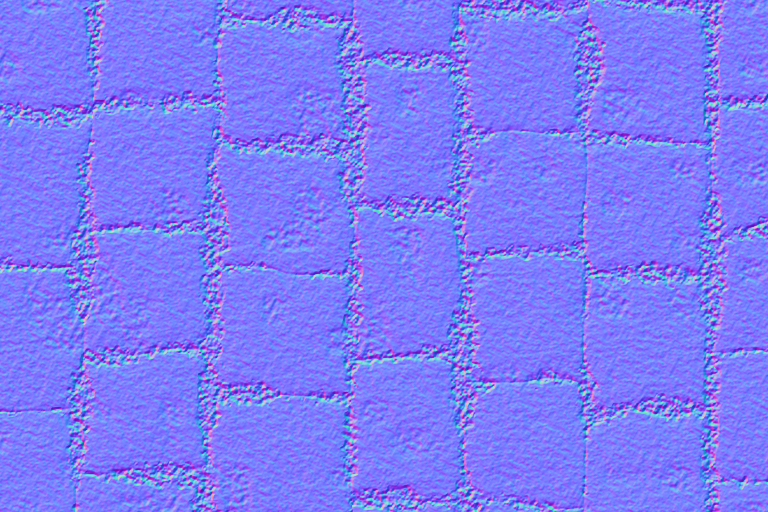
Give the GLSL for this texture map, as a Shadertoy shader.

```glsl
// Tangent-space normal map of worn paving stones in staggered columns with rubble joints.

float hash(vec2 p) {
    vec3 q = fract(vec3(p.xyx) * 0.1031);
    q += dot(q, q.yzx + 33.33);
    return fract((q.x + q.y) * q.z);
}

float noise(vec2 p) {
    vec2 i = floor(p), f = fract(p);
    f = f * f * f * (f * (f * 6.0 - 15.0) + 10.0);
    return mix(mix(hash(i), hash(i + vec2(1, 0)), f.x),
               mix(hash(i + vec2(0, 1)), hash(i + vec2(1, 1)), f.x), f.y);
}

// Column edges: x at the top and at the bottom of the canvas.
const vec2 EDGES[6] = vec2[6](
    vec2(0.184, 0.147), vec2(0.432, 0.400), vec2(0.691, 0.685),
    vec2(0.900, 0.914), vec2(1.148, 1.141), vec2(1.389, 1.391));

// Rows of each column: depth of the first joint and spacing.
const vec2 ROWS[7] = vec2[7](
    vec2(0.225, 0.287), vec2(0.207, 0.240), vec2(0.283, 0.245), vec2(0.121, 0.287),
    vec2(0.016, 0.242), vec2(0.010, 0.265), vec2(0.197, 0.248));

// Returns distance to the joint centre line (x) and to the ragged rubble border (y).
vec2 jointDistance(vec2 p) {
    float depth = 1.0 - p.y;
    float centre = 1.0, border = 1.0;
    int column = 0;
    float left = -0.08;

    // Vertical joints
    for (int i = 0; i < 6; i++) {
        float id = float(i) * 7.3 + 2.0;
        float edge = mix(EDGES[i].x, EDGES[i].y, depth)
                   + 0.014 * (noise(vec2(id, depth * 9.0)) - 0.5);
        float d = abs(p.x - edge);
        float halfWidth = mix(-0.007, 0.025, noise(vec2(id + 40.0, depth * 9.0)));
        centre = min(centre, d);
        border = min(border, d - halfWidth);
        if (p.x > edge) {
            column = i + 1;
            left = edge;
        }
    }

    // Horizontal joints, each tilted and bent a little
    vec2 row = ROWS[column];
    float joint = floor((depth - row.x) / row.y + 0.5);
    vec2 id = vec2(float(column) * 13.0, joint * 5.0 + 70.0);
    float across = p.x - left - 0.12;
    float bend = 0.18 * (hash(id) - 0.5) * across
               + 0.022 * (noise(id + vec2(p.x * 12.0, 0.5)) - 0.5);
    float d = abs(depth - row.x - joint * row.y - bend);
    float halfWidth = mix(-0.010, 0.024, noise(id + vec2(p.x * 14.0, 2.5)));
    return vec2(min(centre, d), min(border, d - halfWidth));
}

float surfaceHeight(vec2 p) {
    vec2 joint = jointDistance(p);
    float border = joint.y + 0.016 * (noise(p * 105.0) - 0.5);
    float rubble = 1.0 - smoothstep(-0.005, 0.008, border);

    // Stone grain with a few small pitted patches
    vec2 slanted = mat2(0.88, 0.47, -0.47, 0.88) * p;
    float grain = 0.0018 * noise(slanted * vec2(95, 130))
                + 0.0011 * noise(slanted.yx * vec2(240, 210) + 9.0)
                + 0.0015 * noise(p * 16.0);
    float pitted = smoothstep(0.66, 0.9, noise(p * 15.0 + 31.0));
    grain -= 0.004 * pitted * noise(slanted * 120.0 + 5.0);

    // Loose chips filling the joints
    float chips = 0.010 * noise(slanted * 120.0 + 17.0)
                + 0.004 * noise(p * 220.0 + 3.0);

    float crack = 0.0011 * exp(-pow(joint.x / 0.003, 2.0));
    float rounding = 0.0018 * exp(-max(joint.y, 0.0) / 0.02);
    return mix(grain, chips - 0.0085, rubble) - crack - rounding;
}

void mainImage(out vec4 fragColor, in vec2 fragCoord) {
    vec2 p = fragCoord / iResolution.y;

    // Central differences of the height give the slope
    vec2 e = vec2(0.0012, 0.0);
    vec2 slope = vec2(surfaceHeight(p + e.xy) - surfaceHeight(p - e.xy),
                      surfaceHeight(p + e.yx) - surfaceHeight(p - e.yx)) / (2.0 * e.x);

    // Encode the normal: red rises with height to the right, green falls with height upward
    vec3 normal = normalize(vec3(0.85 * slope.x - 0.02, -slope.y - 0.03, 1.0));
    fragColor = vec4(normal * 0.5 + 0.5, 1.0);
}
```
